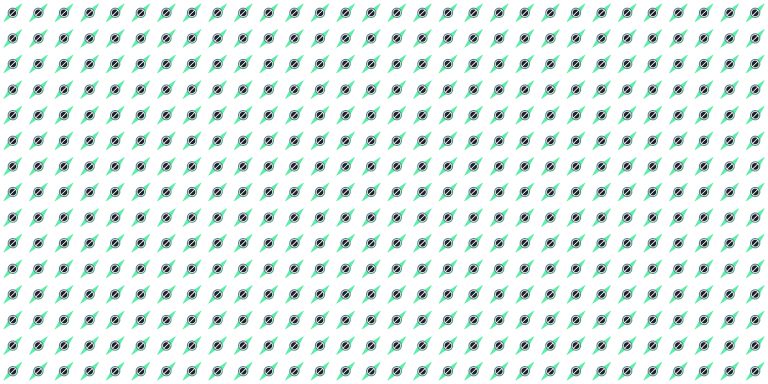
Reproduce this pattern procedurally as a Shadertoy shader.

```glsl
// A 30 by 15 grid of small emblems on white: a slashed dark disc inside a
// teal ring, with two mint blades along the rising diagonal.
// Distance functions shape one cell; a loop of subsamples smooths the edges.

const float ROWS = 15.0;
const int SUBSAMPLES = 4;

const vec3 PAPER = vec3(1.0);
const vec3 MINT = vec3(0.36, 0.93, 0.66);
const vec3 RING_GREEN = vec3(0.30, 0.62, 0.50);
const vec3 RING_SLATE = vec3(0.34, 0.50, 0.54);
const vec3 INK = vec3(0.12, 0.12, 0.17);

float coverage(float dist, float blur) {
    return clamp(0.5 - dist / blur, 0.0, 1.0);
}

float disc(vec2 p, float radius) {
    return length(p) - radius;
}

float ring(vec2 p, float radius, float width) {
    return abs(length(p) - radius) - 0.5 * width;
}

// Two tapering blades along x, alike under a half turn
float blades(vec2 p, float reach, float rootWidth, float tipWidth, float lean) {
    vec2 q = p.x < 0.0 ? -p : p;
    float along = clamp(q.x / reach, 0.0, 1.0);
    float halfWidth = 0.5 * mix(rootWidth, tipWidth, along);
    return max(abs(q.y + lean * (1.0 - along)) - halfWidth, q.x - reach);
}

// Turn so that the rising diagonal becomes the x axis
vec2 toDiagonal(vec2 p) {
    return vec2(p.x + p.y, p.y - p.x) * 0.70711;
}

vec3 emblem(vec2 cell, float blur) {
    vec2 p = toDiagonal(cell);
    vec3 color = mix(PAPER, MINT, coverage(blades(p, 0.50, 0.26, 0.025, 0.025), blur));

    // Clear centre and two-tone ring
    color = mix(color, PAPER, coverage(disc(p, 0.18), blur));
    vec3 ringColor = mix(RING_GREEN, RING_SLATE, smoothstep(-0.18, 0.18, p.y));
    color = mix(color, ringColor, coverage(ring(p, 0.18, 0.042), blur));

    // Dark core split by a light slash
    float slash = abs(p.y) - 0.016;
    float core = max(disc(p, 0.132), -slash);
    return mix(color, INK, coverage(core, blur));
}

void mainImage(out vec4 fragColor, in vec2 fragCoord) {
    float cellsPerPixel = ROWS / iResolution.y;
    float blur = cellsPerPixel / float(SUBSAMPLES);
    vec3 total = vec3(0.0);

    for (int y = 0; y < SUBSAMPLES; y++) {
        for (int x = 0; x < SUBSAMPLES; x++) {
            vec2 offset = (vec2(x, y) + 0.5) / float(SUBSAMPLES) - 0.5;
            vec2 grid = (fragCoord + offset) * cellsPerPixel;
            total += emblem(fract(grid) - 0.5, blur);
        }
    }
    fragColor = vec4(total / float(SUBSAMPLES * SUBSAMPLES), 1.0);
}
```
